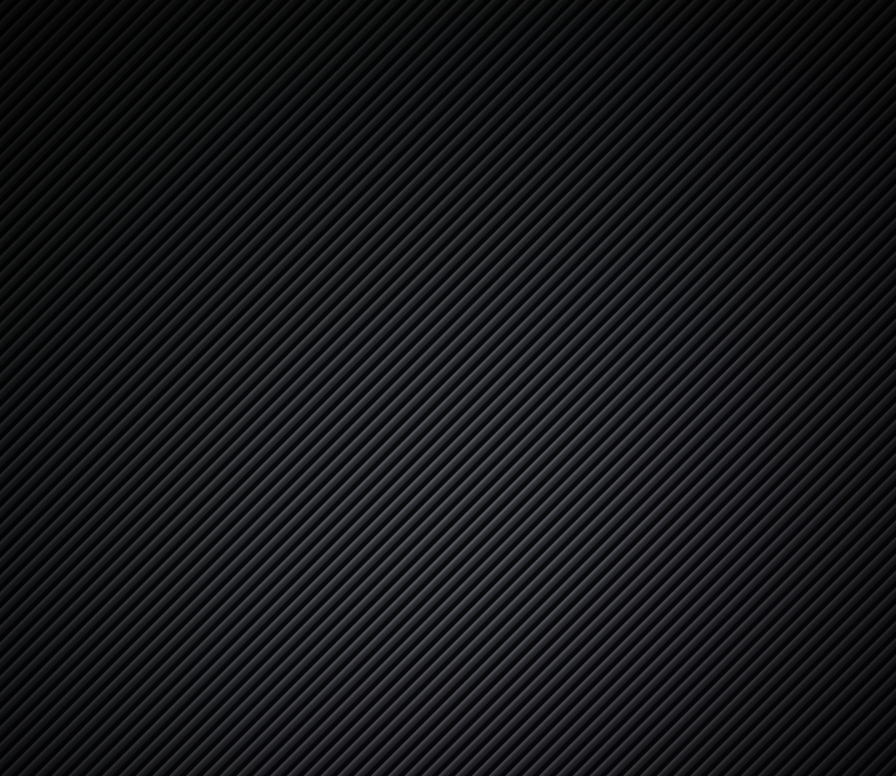
Write a Shadertoy shader that draws this pattern.

```glsl
// Dark diagonal ribbed sheet with lit ridges, black grooves and a soft off-centre glow.

const vec2 REPEATS = vec2(53.3, 46.2);         // ridges across and down the canvas
const float RIDGE_WIDTH = 0.68;                // share of each period that is raised
const float RIDGE_FALLOFF = 0.60;              // brightness left at the shaded side
const float HIGHLIGHT_POS = 0.17;              // bright line, near the upper-left side
const float HIGHLIGHT_WIDTH = 0.10;
const vec2 GLOW_CENTER = vec2(0.51, 0.34);
const vec2 GLOW_RADIUS = vec2(0.46, 0.54);     // across and along the glow axis
const float GLOW_TILT = 0.32;                  // lean of the glow axis, in radians
const float AMBIENT = 0.17;
const float GLOW_PEAK = 1.18;
const float GRAIN = 0.06;
const vec3 GROOVE_COLOR = vec3(0.027, 0.025, 0.034);
const vec3 RIDGE_COLOR = vec3(0.187, 0.195, 0.210);
const vec3 HIGHLIGHT_COLOR = vec3(0.115, 0.114, 0.112);
const vec3 COOL_TINT = vec3(1.01, 0.99, 1.04);
const vec3 NEUTRAL_TINT = vec3(0.99, 1.01, 0.99);

vec2 hashGradient(vec2 cell) {
    vec3 q = fract(vec3(cell.xyx) * vec3(0.1031, 0.1030, 0.0973));
    q += dot(q, q.yzx + 33.33);
    return fract((q.xx + q.yz) * q.zy) * 2.0 - 1.0;
}

float gradientNoise(vec2 p) {
    vec2 cell = floor(p);
    vec2 f = fract(p);
    vec2 u = f * f * f * (f * (f * 6.0 - 15.0) + 10.0);
    float a = dot(hashGradient(cell), f);
    float b = dot(hashGradient(cell + vec2(1.0, 0.0)), f - vec2(1.0, 0.0));
    float c = dot(hashGradient(cell + vec2(0.0, 1.0)), f - vec2(0.0, 1.0));
    float d = dot(hashGradient(cell + vec2(1.0, 1.0)), f - vec2(1.0, 1.0));
    return mix(mix(a, b, u.x), mix(c, d, u.x), u.y);
}

// Cross-section of one ridge: bright crisp upper-left side, shaded lower-right side.
vec3 ridgeColor(float phase, float blur) {
    float t = fract(phase);
    float rise = smoothstep(0.0, 0.04 + blur, t);
    float fall = 1.0 - smoothstep(RIDGE_WIDTH - 0.06 - blur, RIDGE_WIDTH + 0.02 + blur, t);
    float slope = mix(1.0, RIDGE_FALLOFF, clamp(t / RIDGE_WIDTH, 0.0, 1.0));
    float offset = (t - HIGHLIGHT_POS) / (HIGHLIGHT_WIDTH + 0.2 * blur);
    vec3 color = mix(GROOVE_COLOR, RIDGE_COLOR * slope, rise * fall);
    return color + HIGHLIGHT_COLOR * exp(-offset * offset) * rise;
}

// Elliptical light pool that leans along the ridges.
float glow(vec2 uv) {
    vec2 p = uv - GLOW_CENTER;
    float c = cos(GLOW_TILT);
    float s = sin(GLOW_TILT);
    vec2 q = vec2(c * p.x - s * p.y, s * p.x + c * p.y) / GLOW_RADIUS;
    return mix(AMBIENT, GLOW_PEAK, exp(-dot(q, q)));
}

void mainImage(out vec4 fragColor, in vec2 fragCoord) {
    vec2 uv = fragCoord / iResolution.xy;

    // Ridges climb to the right; phase grows toward the lower right.
    float phase = uv.x * REPEATS.x - uv.y * REPEATS.y;
    float blur = 0.5 * length(REPEATS / iResolution.xy);
    vec3 color = ridgeColor(phase, blur);

    // Light, slow tint drift and faint surface grain.
    float drift = smoothstep(-0.6, 0.6, uv.x - uv.y + 0.3 * gradientNoise(uv * 3.0));
    color *= glow(uv) * mix(NEUTRAL_TINT, COOL_TINT, drift);
    color *= 1.0 + GRAIN * gradientNoise(uv * vec2(190.0, 165.0));

    fragColor = vec4(clamp(color, 0.0, 1.0), 1.0);
}
```
